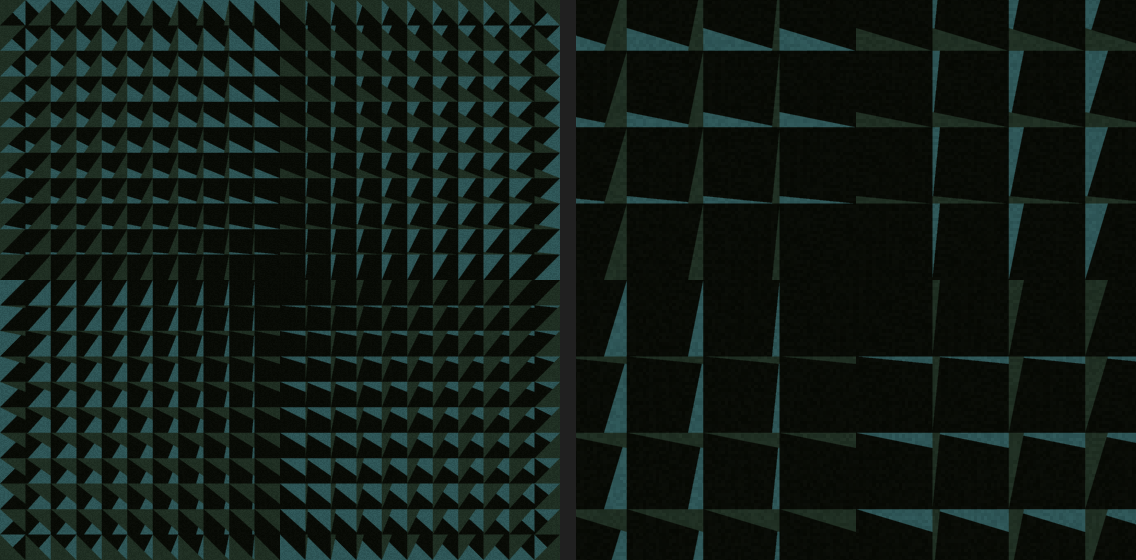
Left: the whole. Right: its middle third, enlarged.
Write a Shadertoy shader that draws this pattern.

```glsl
// A 22 x 22 grid of dark tiles, each cut by an upright and a level wedge.
// Wedges widen with distance from the centre lines, turn round in the outer
// ring, and swap green and teal between quadrants; fine grain covers it all.

const float HALF_TILES = 11.0;
const float GRAIN_CELLS = 512.0;
const int SAMPLES = 4;

const vec3 INK   = vec3(0.032, 0.043, 0.022);
const vec3 GREEN = vec3(0.122, 0.182, 0.135);
const vec3 TEAL  = vec3(0.180, 0.335, 0.340);

float hash(vec2 p) {
    return fract(sin(dot(p, vec2(127.1, 311.7))) * 43758.5453);
}

// Tiles between this one and the centre line, along one axis
float stepsFromCentre(float index) {
    return index < HALF_TILES ? HALF_TILES - 1.0 - index : index - HALF_TILES;
}

// Half-turn the tile on the low side; the outer ring turns the other way
vec2 turnTile(vec2 local, float index, float steps) {
    bool lowSide = index < HALF_TILES;
    bool outerRing = steps > HALF_TILES - 1.5;
    return lowSide != outerRing ? 1.0 - local : local;
}

// Right triangle resting on an edge: thickness grows with "along"
bool insideWedge(float across, float along, float width) {
    return across < width * along;
}

// p runs from the top left, 0 to 1
vec3 tileColour(vec2 p) {
    vec2 grid = p * 2.0 * HALF_TILES;
    vec2 tile = floor(grid);
    vec2 local = fract(grid);
    vec2 steps = vec2(stepsFromCentre(tile.x), stepsFromCentre(tile.y));
    vec2 width = steps / (HALF_TILES - 1.0);

    vec2 u = turnTile(local, tile.x, steps.x);
    vec2 v = turnTile(local, tile.y, steps.y);
    bool upright = insideWedge(u.x, 1.0 - u.y, width.x);
    bool level = insideWedge(v.y, v.x, width.y);

    // Green lies over teal; quadrants decide which wedge is which
    bool uprightIsGreen = (tile.x < HALF_TILES) == (tile.y < HALF_TILES);
    bool green = uprightIsGreen ? upright : level;
    bool teal = uprightIsGreen ? level : upright;
    return green ? GREEN : (teal ? TEAL : INK);
}

// Supersampled edges
vec3 smoothTiles(vec2 p, vec2 footprint) {
    vec3 sum = vec3(0.0);
    for (int j = 0; j < SAMPLES; j++) {
        for (int i = 0; i < SAMPLES; i++) {
            vec2 offset = (vec2(i, j) + 0.5) / float(SAMPLES) - 0.5;
            vec2 q = clamp(p + offset * footprint, 0.0, 0.9999);
            sum += tileColour(q);
        }
    }
    return sum / float(SAMPLES * SAMPLES);
}

void mainImage(out vec4 fragColor, in vec2 fragCoord) {
    vec2 uv = fragCoord / iResolution.xy;
    vec2 p = vec2(uv.x, 1.0 - uv.y);
    vec3 colour = smoothTiles(p, 1.25 / iResolution.xy);

    // Fine grain, a little stronger on the lighter colours
    float grain = hash(floor(uv * GRAIN_CELLS)) - 0.5;
    colour += grain * (0.018 + 0.09 * colour);

    fragColor = vec4(clamp(colour, 0.0, 1.0), 1.0);
}
```
